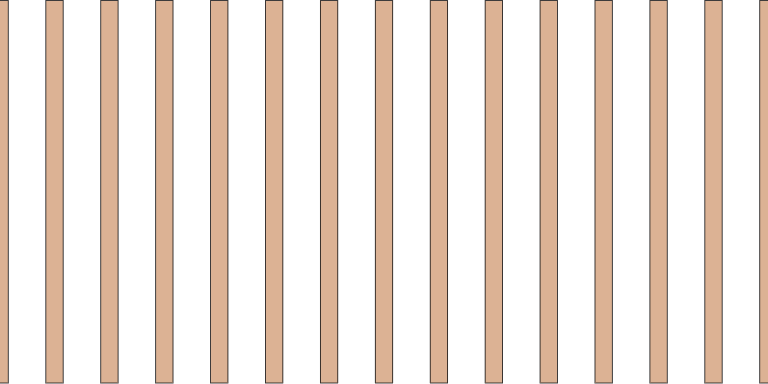
A Shadertoy shader for this pattern:

```glsl
const float STRIPES_ACROSS = 13.985;  // repeats over the canvas width
const float HALF_WIDTH = 0.0226;      // stripe centre to outline, in canvas heights
const float LINE_WIDTH = 0.0022;
const float TOP_EDGE = 0.9985;
const float BOTTOM_EDGE = 0.0026;
const vec3 PAPER = vec3(1.0);
const vec3 TAN = vec3(0.863, 0.698, 0.580);
const vec3 INK = vec3(0.10, 0.09, 0.09);

// Signed distance to an axis-aligned box centred on the origin
float boxDistance(vec2 p, vec2 halfSize) {
    vec2 q = abs(p) - halfSize;
    return length(max(q, 0.0)) + min(max(q.x, q.y), 0.0);
}

// Share of a pixel lying inside a shape
float coverage(float dist, float pixel) {
    return clamp(0.5 - dist / pixel, 0.0, 1.0);
}

void mainImage(out vec4 fragColor, in vec2 fragCoord) {
    float pixel = 1.0 / iResolution.y;
    vec2 p = vec2(fragCoord.x - 0.5 * iResolution.x, fragCoord.y) * pixel;

    // Repeat horizontally, with one stripe centred on the canvas
    float period = iResolution.x * pixel / STRIPES_ACROSS;
    p.x = (fract(p.x / period + 0.5) - 0.5) * period;
    p.y -= 0.5 * (TOP_EDGE + BOTTOM_EDGE);

    float dist = boxDistance(p, vec2(HALF_WIDTH, 0.5 * (TOP_EDGE - BOTTOM_EDGE)));

    // Area-weighted fill and outline keep thin lines even at any size
    float outer = coverage(dist - 0.5 * LINE_WIDTH, pixel);
    float inner = coverage(dist + 0.5 * LINE_WIDTH, pixel);
    vec3 color = PAPER * (1.0 - outer) + INK * (outer - inner) + TAN * inner;

    fragColor = vec4(color, 1.0);
}
```
